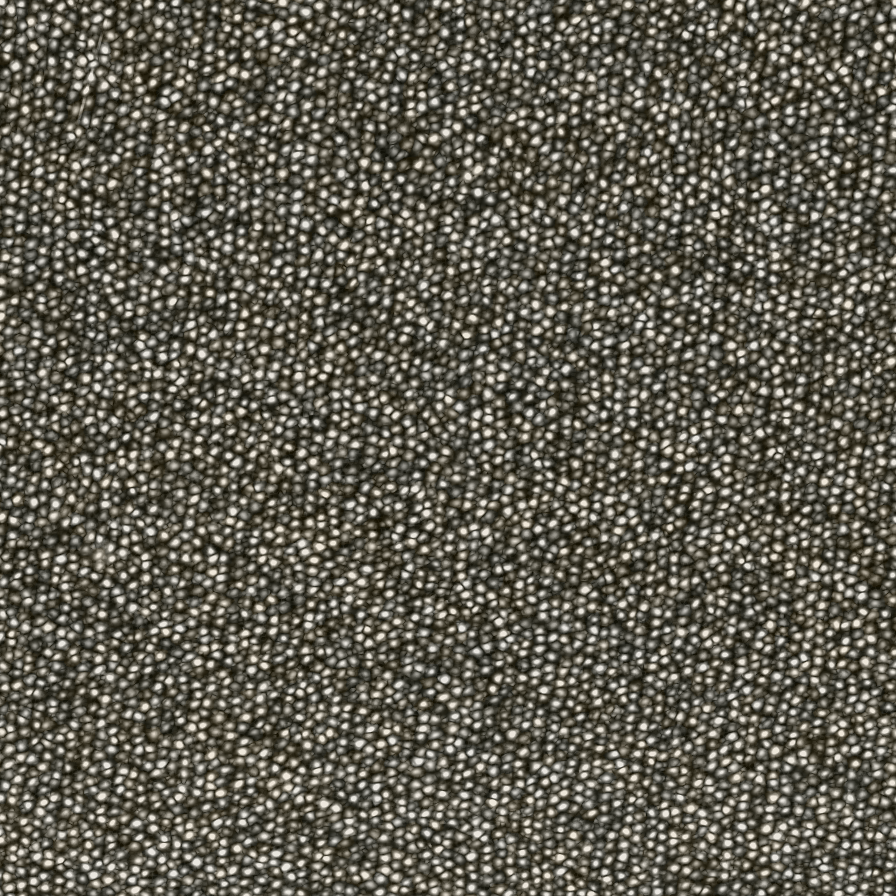
A three.js fragment shader for this texture:

```glsl
// Grainy shagreen leather: evenly packed pale beads, dark grooves and grey grains.
varying vec2 vUv;

const vec3 GROOVE = vec3(0.15, 0.14, 0.09);
const vec3 CREAM = vec3(0.89, 0.87, 0.83);
const float BEADS_ACROSS = 70.0;

vec2 hash2(vec2 p) {
  vec2 q = vec2(dot(p, vec2(127.1, 311.7)), dot(p, vec2(269.5, 183.3)));
  return fract(sin(q) * 43758.55);
}

// Broad, soft variation from layered sines, about -1 to 1.
float softWaves(vec2 p) {
  float sum = 0.0;
  float weight = 0.5;
  for (int i = 0; i < 4; i++) {
    sum += weight * sin(p.x + 1.7 * sin(p.y)) * cos(p.y - 0.8 * p.x);
    p = mat2(1.5, 1.1, -1.1, 1.5) * p + 2.3;
    weight *= 0.6;
  }
  return sum;
}

// Bend the bead rows and crowd them towards the bottom.
vec2 bendRows(vec2 uv) {
  vec2 bend = vec2(softWaves(uv * 5.0), softWaves(uv * 4.0 + 7.0));
  float crowding = 0.09 * (1.0 - uv.y) * (1.0 - uv.y);
  return uv + 0.009 * bend - vec2(0.12 * uv.y, crowding);
}

// Cellular noise: nearest distance, gap to the second nearest, and cell id.
vec4 beadCells(vec2 p, float jitter) {
  vec2 cell = floor(p);
  vec2 nearestId = cell;
  float d1 = 8.0;
  float d2 = 8.0;
  for (int j = -1; j <= 1; j++) {
    for (int i = -1; i <= 1; i++) {
      vec2 id = cell + vec2(float(i), float(j));
      float stagger = 0.5 * mod(id.x, 2.0) - 0.25;
      vec2 center = id + 0.5 + vec2(0.0, stagger) + jitter * (hash2(id) - 0.5);
      float d = length(p - center);
      if (d < d1) {
        d2 = d1;
        d1 = d;
        nearestId = id;
      } else {
        d2 = min(d2, d);
      }
    }
  }
  return vec4(d1, d2 - d1, nearestId);
}

// Soft round dome that fades towards its neighbours.
float softDome(float dist, float gap, float radius) {
  float dome = exp(-dist * dist / (radius * radius));
  return dome * smoothstep(-0.15, 0.28, gap);
}

float segmentDistance(vec2 p, vec2 a, vec2 b) {
  vec2 ab = b - a;
  return length(p - a - ab * clamp(dot(p - a, ab) / dot(ab, ab), 0.0, 1.0));
}

void main() {
  // Pale beads, each with its own size and brightness.
  vec2 p = bendRows(vUv) * BEADS_ACROSS;
  vec2 wobble = 0.05 * sin(p.yx * vec2(5.3, 4.7) + 2.0 * sin(p * 1.9));
  vec4 bead = beadCells(p + wobble, 0.52);
  vec2 character = hash2(bead.zw + 19.0);
  float peak = mix(0.68, 1.62, character.x);
  float radius = mix(0.27, 0.36, character.y);
  float beadDome = softDome(bead.x, bead.y, radius);

  // Worn and shaded areas, lighter along the bottom.
  float wear = softWaves(vUv * vec2(5.0, 8.0) + 3.0);
  float bottomGlow = smoothstep(0.35, 0.0, vUv.y);
  float tone = peak * beadDome * (1.0 + 0.04 * wear + 0.07 * bottomGlow);

  // Small grey grains sit in the gaps, beyond a dark ring around each bead.
  vec4 grain = beadCells(p * 1.9 + 11.0, 0.8);
  float grainPeak = hash2(grain.zw + 5.0).x;
  float grainDome = softDome(grain.x, grain.y, 0.42);
  tone += 0.55 * grainPeak * grainDome * smoothstep(0.3, 0.5, bead.x);
  tone += 0.03 * bottomGlow - 0.06;

  // Fine mottling breaks up the bead tops and edges.
  vec4 mottle = beadCells(p * 2.9 + 31.0, 0.8);
  tone += 0.2 * (hash2(mottle.zw).x - 0.5) * smoothstep(0.0, 0.4, mottle.y);

  // A thin pale scratch and a small rubbed spot.
  float scratch = segmentDistance(vUv, vec2(0.085, 0.855), vec2(0.12, 0.985));
  float broken = 0.5 + 0.5 * sin(vUv.y * 260.0 + 2.0 * sin(vUv.y * 90.0));
  tone += 0.5 * broken * smoothstep(0.0025, 0.0006, scratch);
  float spot = length(vUv - vec2(0.113, 0.382));
  tone += 0.3 * smoothstep(0.02, 0.004, spot);

  // Olive to cream, with faint warm and cool beads.
  vec3 color = mix(GROOVE, CREAM, clamp(tone, -0.1, 1.05));
  float warmth = hash2(bead.zw + 47.0).x - 0.5 + 0.2 * wear;
  color += 0.025 * warmth * vec3(1.0, 0.2, -1.0);
  gl_FragColor = vec4(color, 1.0);
}
```
